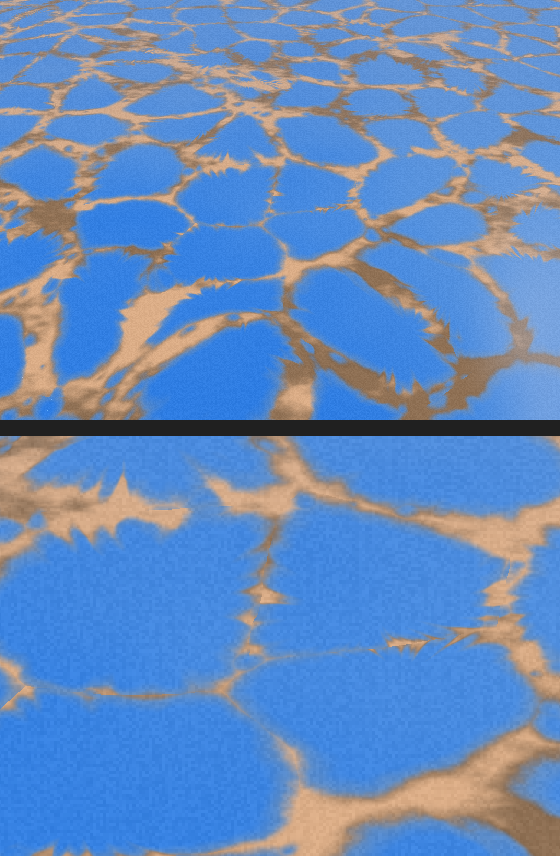
Top, the full canvas; bottom, a detail of the centre.
Write a WebGL 2 fragment shader that draws this texture.

```glsl
#version 300 es
precision highp float;

uniform vec2 u_resolution;
out vec4 fragColor;

// View
const float HORIZON = 1.45;
const float TILT = 1.6;
const float CELL_DENSITY = 4.1;
// Web of pigment between the cells, in cell units
const float WEB_WIDTH = 0.075;
const float WEB_VARIATION = 0.30;
const float ROUNDING = 18.0;
const float WARP = 0.55;
const float FRINGE = 0.13;
const float EDGE_SOFTNESS = 0.012;
const float GRAIN = 0.05;
// Colours
const vec3 DEEP_BLUE = vec3(0.18, 0.49, 0.89);
const vec3 SOFT_BLUE = vec3(0.35, 0.58, 0.87);
const vec3 FILM = vec3(0.47, 0.57, 0.69);
const vec3 TAN = vec3(0.86, 0.68, 0.53);
const vec3 BROWN = vec3(0.56, 0.44, 0.33);
const vec3 HAZE = vec3(0.54, 0.60, 0.74);

float hash(vec2 p) {
    return fract(sin(dot(p, vec2(127.1, 311.7))) * 43758.5453);
}

vec2 hash2(vec2 p) {
    return vec2(hash(p), hash(p + 47.3));
}

float noise(vec2 p) {
    vec2 i = floor(p), f = fract(p);
    f = f * f * (3.0 - 2.0 * f);
    return mix(mix(hash(i), hash(i + vec2(1, 0)), f.x),
               mix(hash(i + vec2(0, 1)), hash(i + 1.0), f.x), f.y);
}

float fbm(vec2 p) {
    float sum = 0.0, amp = 0.533;
    for (int i = 0; i < 4; i++) {
        sum += amp * noise(p);
        p = mat2(1.6, 1.2, -1.2, 1.6) * p + 5.7;
        amp *= 0.5;
    }
    return sum;
}

vec2 site(vec2 cell) {
    return cell + 0.06 + 0.88 * hash2(cell);
}

// Rounded distance to the cell border; also returns the nearest cell
float cellBorder(vec2 p, out vec2 nearest) {
    vec2 base = floor(p);
    float best = 1e3;
    for (int y = -1; y <= 1; y++)
    for (int x = -1; x <= 1; x++) {
        vec2 cell = base + vec2(x, y);
        float d = distance(p, site(cell));
        if (d < best) { best = d; nearest = cell; }
    }
    vec2 a = site(nearest) - p;
    float sum = 0.0;
    for (int y = -2; y <= 2; y++)
    for (int x = -2; x <= 2; x++) {
        if (x == 0 && y == 0) continue;
        vec2 b = site(nearest + vec2(x, y)) - p;
        sum += exp(-ROUNDING * dot(0.5 * (a + b), normalize(b - a)));
    }
    return -log(sum) / ROUNDING;
}

// Signed distance to scattered round bubbles, positive inside
float bubbles(vec2 p, float density) {
    p *= density;
    vec2 base = floor(p);
    float field = -1.0;
    for (int y = -1; y <= 1; y++)
    for (int x = -1; x <= 1; x++) {
        vec2 cell = base + vec2(x, y);
        float radius = 0.42 * hash(cell + 91.7) - 0.12;
        if (radius > 0.0) field = max(field, radius - distance(p, site(cell)));
    }
    return field / density;
}

void main() {
    vec2 uv = gl_FragCoord.xy / u_resolution.y;
    float aspect = u_resolution.x / u_resolution.y;
    float right = uv.x / aspect;

    // Tilted plane, warped so the cells vary in size
    float depth = 1.0 / (HORIZON - uv.y);
    vec2 ground = CELL_DENSITY * depth * vec2(uv.x - 0.5 * aspect, TILT);
    vec2 p = ground + WARP * (vec2(noise(ground * 0.9), noise(ground * 0.9 + 31.4)) - 0.5);
    p += 0.10 * (vec2(fbm(ground * 3.0), fbm(ground * 3.0 + 17.0)) - 0.5);

    // Cells with a web of uneven width
    vec2 cell;
    float border = cellBorder(p, cell);
    float width = WEB_WIDTH + WEB_VARIATION * (fbm(ground * 0.75 + 8.0) - 0.5);
    float field = border - width;
    field = max(field, max(bubbles(p + 3.3, 2.1), bubbles(p, 4.3)));

    // Radial bristles and ragged rims
    vec2 spoke = normalize(p - site(cell) + 1e-4);
    float bristle = noise(spoke * 9.0 + cell * 17.0);
    float patches = smoothstep(0.35, 0.7, noise(ground * 1.7 + 60.0));
    float ragged = field - FRINGE * patches * (bristle * bristle - 0.25);
    ragged += 0.07 * (fbm(ground * 9.0) - 0.5);

    // Blue paint, paler far away and to the right
    float pale = 0.62 * uv.y + 0.55 * smoothstep(0.5, 1.0, right) + 0.5 * (fbm(ground * 0.6 + 21.0) - 0.5);
    vec3 blue = mix(DEEP_BLUE, SOFT_BLUE, smoothstep(0.0, 0.75, pale));
    blue = mix(blue, FILM, 0.6 * smoothstep(0.09, 0.0, ragged));
    blue = mix(blue, FILM, 0.45 * smoothstep(0.035, 0.0, abs(border)) * patches);

    // Brushed metallic web with dark rims
    float brushed = fbm(ground * vec2(1.3, 2.0) + 40.0) + 0.25 * (fbm(ground * vec2(9.0, 16.0)) - 0.5);
    vec3 web = mix(BROWN, TAN, smoothstep(0.32, 0.58, brushed));
    float rim = smoothstep(-0.06, 0.0, ragged) * smoothstep(0.3, 0.7, noise(ground * 2.6 + 12.0));
    web = mix(web, BROWN * 0.88, 0.6 * rim);

    // Blend with a pixel-wide edge that softens with distance
    float pixel = CELL_DENSITY * depth * max(1.0, TILT * depth) / u_resolution.y;
    float soft = EDGE_SOFTNESS * (1.0 + depth) + 0.7 * pixel;
    vec3 color = mix(web, blue, smoothstep(-soft, soft, ragged));

    // Distant haze and a pale reflection in the near corner
    color = mix(color, HAZE, 0.22 * smoothstep(0.45, 1.0, uv.y));
    float sheen = smoothstep(0.84, 1.0, right + 0.05 * noise(uv * 5.0)) * smoothstep(0.75, 0.2, uv.y);
    color = mix(color, vec3(0.72, 0.77, 0.88), 0.35 * sheen);

    // Fine grain and rare sparkles
    vec2 speck = floor(uv * 384.0);
    color += GRAIN * (hash(speck) - 0.5);
    color += 0.22 * step(0.997, hash(speck + 13.0)) * smoothstep(1.0, 0.3, uv.y);
    fragColor = vec4(clamp(color, 0.0, 1.0), 1.0);
}
```
